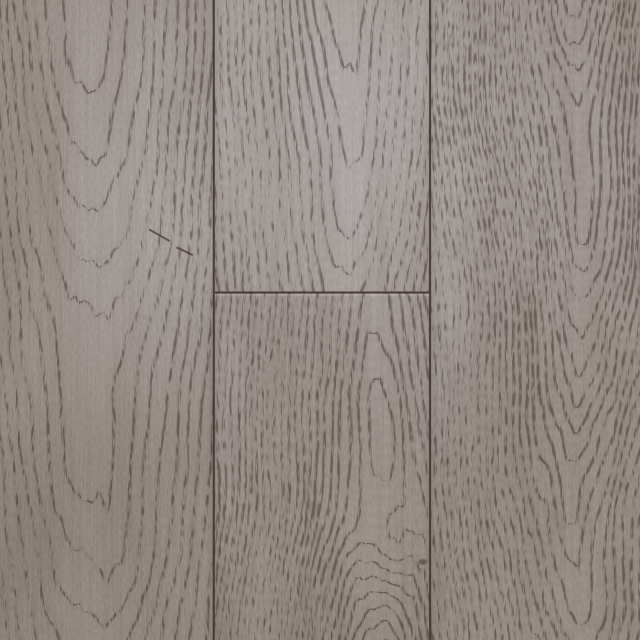
Write a Shadertoy shader that draws this texture.

```glsl
vec2 gradientAt(vec2 cell) {
    vec2 q = vec2(dot(cell, vec2(127.1, 311.7)), dot(cell, vec2(269.5, 183.3)));
    return fract(sin(q) * 43758.55) * 2.0 - 1.0;
}

float gradientNoise(vec2 p) {
    vec2 i = floor(p), f = p - i;
    vec2 u = f * f * f * (f * (f * 6.0 - 15.0) + 10.0);
    vec2 e = vec2(0, 1);
    float low = mix(dot(gradientAt(i), f), dot(gradientAt(i + e.yx), f - e.yx), u.x);
    float high = mix(dot(gradientAt(i + e), f - e), dot(gradientAt(i + 1.0), f - 1.0), u.x);
    return mix(low, high, u.y);
}

// Growth ring count; plank = (centre, arch slope, ring density, arch roundness)
float growthRings(vec2 p, vec4 plank, float seed) {
    vec2 s = p + seed * 7.3;
    float dx = p.x - plank.x + 0.03 * gradientNoise(vec2(seed * 5.3, p.y * 3.0));
    float y = p.y + 0.07 * gradientNoise(s * vec2(24, 5)) + 0.03 * gradientNoise(s * vec2(75, 9));
    float rise = plank.y > 0.0 ? y : y - 1.0;
    float r = sqrt(dx * dx + plank.w * plank.w) - plank.y * rise * exp(-14.0 * dx * dx);
    r += 0.042 * gradientNoise(s * vec2(6, 3)) + 0.008 * gradientNoise(s * vec2(20, 9));
    // swirl around the knot in the short lower plank
    vec2 k = (p - vec2(0.605, 0.15)) / vec2(0.05, 0.09);
    if (seed == 2.0) r += 0.05 * exp(-dot(k, k));
    return r * plank.z;
}

float segmentDistance(vec2 p, vec2 a, vec2 b) {
    vec2 ab = b - a;
    return length(p - a - ab * clamp(dot(p - a, ab) / dot(ab, ab), 0.0, 1.0));
}

void mainImage(out vec4 fragColor, in vec2 fragCoord) {
    vec2 uv = fragCoord / iResolution.xy;
    float px = 1.0 / iResolution.y;

    // Three columns, the middle one split by a butt joint
    vec4 plank = vec4(0.145, 0.17, 46, 0.06);
    float seed = 0.0;
    if (uv.x > 0.672) { plank = vec4(0.905, 0.18, 80, 0.02); seed = 3.0; }
    else if (uv.x > 0.334) {
        bool upper = uv.y > 0.543;
        plank = upper ? vec4(0.54, 0.14, 60, 0.03) : vec4(0.593, -0.2, 72, 0.03);
        seed = upper ? 1.0 : 2.0;
    }
    vec2 s = uv + seed * 3.7;

    // Ring lines of even width, a little thicker where they run across
    float rings = growthRings(uv, plank, seed);
    vec2 slope = vec2(dFdx(rings), dFdy(rings)) * iResolution.xy;
    float steepness = max(length(slope * vec2(1, 0.45)), 5.0);
    float lineDist = abs(fract(rings) - 0.5) / steepness;
    float width = 0.0024 + 0.0016 * gradientNoise(s * vec2(30, 14));
    float line = 1.0 - smoothstep(width * 0.3, width + px, lineDist);

    // Pores break the lines into upright dashes, less so in the arches
    float heart = exp(-pow((uv.x - plank.x) / 0.09, 2.0));
    float pores = gradientNoise(s * vec2(290, 62)) + 0.5 * gradientNoise(s * vec2(170, 34) + 9.0);
    float fade = gradientNoise(s * vec2(8, 4));
    float ink = line * smoothstep(-0.2, 0.35, pores + 0.14 * heart + 0.4 * fade);
    float flecks = smoothstep(0.15, 0.5, gradientNoise(s * vec2(230, 45) + 40.0));
    float halo = exp(-lineDist * 170.0);

    // Broad light, paler above the middle and dusky toward the lower corners
    vec2 glow = (uv - vec2(0.52, 0.8)) / vec2(0.5, 0.52);
    float light = 0.24 + 0.78 * exp(-dot(glow, glow));
    light += 0.34 * gradientNoise(s * vec2(5, 2.2)) + 0.2 * gradientNoise(s * vec2(18, 3));
    light -= seed == 2.0 ? 0.05 : 0.0;
    vec3 wood = mix(vec3(0.53, 0.488, 0.452), vec3(0.675, 0.645, 0.635), light);

    // Fine brushed fibres
    float fibre = gradientNoise(s * vec2(260, 9)) + 0.7 * gradientNoise(s * vec2(120, 4));
    wood += 0.034 * fibre + 0.05 * gradientNoise(s * vec2(380, 110));
    wood -= 0.022 * halo + 0.04 * flecks * (1.0 - 0.7 * heart);
    wood = mix(wood, wood * vec3(0.71, 0.685, 0.67), ink);

    // Short cracks and a small knot
    float crack = min(segmentDistance(uv, vec2(0.234, 0.641), vec2(0.264, 0.624)),
                      segmentDistance(uv, vec2(0.277, 0.613), vec2(0.3, 0.602)));
    wood = mix(wood, vec3(0.28, 0.23, 0.2), 0.75 * (1.0 - smoothstep(0.0004, 0.0012 + px, crack)));
    float knot = length((uv - vec2(0.661, 0.122)) / vec2(1.4, 1));
    wood = mix(wood, vec3(0.32, 0.28, 0.26), 0.7 * (1.0 - smoothstep(0.002, 0.007, knot)));

    // Seams with soft bevels
    float side = min(abs(uv.x - 0.334), abs(uv.x - 0.672));
    float joint = uv.x > 0.334 && uv.x < 0.672 ? abs(uv.y - 0.543) : 1.0;
    float seam = min(side, joint);
    wood *= 1.0 - 0.1 * exp(-side * 160.0);
    if (joint < 0.1) wood += 0.06 * exp(-pow((uv.y - 0.539) / 0.0018, 2.0));
    float gap = 1.0 - smoothstep(0.0004, 0.0011 + px, seam);
    wood = mix(wood, vec3(0.25, 0.195, 0.16), 0.9 * gap);

    fragColor = vec4(clamp(wood, 0.0, 1.0), 1);
}
```
